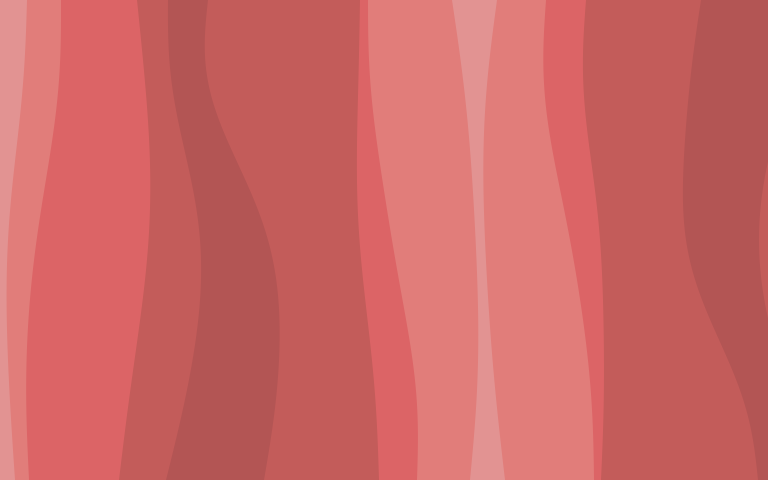
Reproduce this background procedurally as a Shadertoy shader.

```glsl
#define BLUSH vec3(0.886, 0.576, 0.572)
#define PINK  vec3(0.882, 0.490, 0.478)
#define CORAL vec3(0.863, 0.392, 0.400)
#define BRICK vec3(0.765, 0.359, 0.351)
#define WINE  vec3(0.702, 0.332, 0.329)
#define SPAN  768.0

const float PI = 3.14159265;

// Horizontal place of an edge: a straight line plus four layered sines.
float waveEdge(float fall, float top, float bottom, vec4 swing) {
    vec4 harmonics = sin(PI * fall * vec4(1.0, 2.0, 3.0, 4.0));
    return mix(top, bottom, fall) + dot(swing, harmonics);
}

// Fills everything right of a wavy edge, smoothed over one pixel.
void fillRight(inout vec3 colour, vec2 p, vec3 fill,
               float top, float bottom, vec4 swing) {
    float pixel = SPAN / iResolution.x;
    float distanceIn = p.x - waveEdge(p.y, top, bottom, swing);
    colour = mix(colour, fill, clamp(distanceIn / pixel + 0.5, 0.0, 1.0));
}

void mainImage(out vec4 fragColor, in vec2 fragCoord) {
    // x runs across the span, y falls from 0 at the top to 1 at the bottom.
    vec2 uv = fragCoord / iResolution.xy;
    vec2 p = vec2(uv.x * SPAN, 1.0 - uv.y);
    vec3 colour = BLUSH;

    // Left folds, light to dark.
    fillRight(colour, p, PINK,   27.0,  15.0, vec4(-11.6, 2.8, 1.4, 0.3));
    fillRight(colour, p, CORAL,  61.0,  29.0, vec4(-7.2, 6.2, 1.2, 0.4));
    fillRight(colour, p, BRICK, 137.0, 119.0, vec4(19.6, 2.2, -0.9, 0.0));
    fillRight(colour, p, WINE,  168.0, 166.0, vec4(29.4, -7.8, -3.6, -0.8));
    fillRight(colour, p, BRICK, 208.0, 264.0, vec4(25.2, -16.0, -6.8, -1.8));

    // Bright central ridge.
    fillRight(colour, p, CORAL, 360.0, 379.0, vec4(-8.4, -2.5, 1.6, 0.0));
    fillRight(colour, p, PINK,  368.0, 417.0, vec4(0.3, -7.0, 0.8, -1.0));
    fillRight(colour, p, BLUSH, 452.0, 470.0, vec4(15.6, -0.8, 1.0, 0.0));
    fillRight(colour, p, PINK,  497.0, 505.0, vec4(-16.8, -2.0, -0.8, 0.0));
    fillRight(colour, p, CORAL, 546.0, 594.0, vec4(-1.6, -8.2, -1.6, -0.8));

    // Right folds, back into shade.
    fillRight(colour, p, BRICK, 586.0, 601.0, vec4(4.3, -5.2, -2.2, -0.9));
    fillRight(colour, p, WINE,  701.0, 758.0, vec4(-37.5, -6.5, 6.0, -2.2));
    fillRight(colour, p, BRICK, 829.0, 829.0, vec4(-70.0, 0.0, 0.0, 0.0));

    fragColor = vec4(colour, 1.0);
}
```
